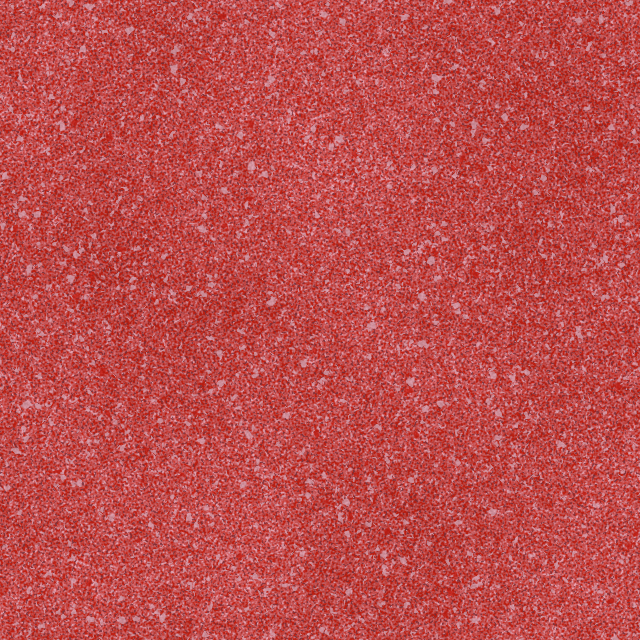
Write a Shadertoy shader that draws this texture.

```glsl
// Fine-grained red stone surface speckled with pale pink and deep red flecks.

const float TAU = 6.2831853;
const vec3 PALE_FLECK = vec3(0.82, 0.60, 0.65);
const vec3 RED_FLECK = vec3(0.75, 0.11, 0.07);
const vec3 PIT = vec3(0.49, 0.19, 0.23);

// Grain colours from deep red to pale pink, evenly spaced in grain tone
const vec3 GRAIN[6] = vec3[6](
    vec3(0.73, 0.12, 0.07), vec3(0.74, 0.23, 0.20), vec3(0.74, 0.29, 0.29),
    vec3(0.77, 0.36, 0.37), vec3(0.79, 0.45, 0.48), vec3(0.83, 0.59, 0.64));

// Integer hash giving two values in 0..1
vec2 hash2(vec2 cell, float seed) {
    uvec3 v = uvec3(ivec3(vec3(cell, seed)) + 4096);
    v = v * 1664525u + 1013904223u;
    v += v.yzx * v.zxy;
    v ^= v >> 16u;
    v += v.yzx * v.zxy;
    return vec2(v.xy >> 8u) / 16777216.0;
}

mat2 rotation(float angle) {
    float c = cos(angle), s = sin(angle);
    return mat2(c, s, -s, c);
}

float cornerSlope(vec2 cell, vec2 offset, float seed) {
    float angle = TAU * hash2(cell, seed).x;
    return dot(vec2(cos(angle), sin(angle)), offset);
}

float gradientNoise(vec2 p, float seed) {
    vec2 i = floor(p), f = fract(p);
    vec2 u = f * f * f * (f * (f * 6.0 - 15.0) + 10.0);
    vec2 e = vec2(0.0, 1.0);
    float low = mix(cornerSlope(i, f, seed), cornerSlope(i + e.yx, f - e.yx, seed), u.x);
    float high = mix(cornerSlope(i + e.xy, f - e.xy, seed), cornerSlope(i + 1.0, f - 1.0, seed), u.x);
    return mix(low, high, u.y);
}

// Two rotated layers, scaled to roughly unit deviation
float grainNoise(vec2 uv, float frequency, float seed) {
    float coarse = gradientNoise(rotation(0.4) * uv * frequency, seed);
    float fine = gradientNoise(rotation(1.1) * uv * frequency * 1.4, seed + 1.0);
    return (coarse + 0.8 * fine) / 0.28;
}

vec3 grainColour(float tone) {
    float x = clamp((tone + 1.7) / 0.74, 0.0, 4.999);
    int i = int(x);
    return mix(GRAIN[i], GRAIN[i + 1], fract(x));
}

// Coverage of scattered, randomly turned oval chips; radii are in cells
float flecks(vec2 uv, float cells, float share, vec2 radii, float softness, float seed) {
    vec2 p = uv * cells, home = floor(p);
    float cover = 0.0;
    for (int y = -1; y <= 1; y++)
    for (int x = -1; x <= 1; x++) {
        vec2 cell = home + vec2(x, y);
        vec2 pick = hash2(cell, seed), shape = hash2(cell, seed + 1.0);
        vec2 local = rotation(TAU * shape.x) * (p - cell - hash2(cell, seed + 2.0));
        float radius = mix(radii.x, radii.y, pick.y * pick.y);
        float d = length(local * vec2(0.85, mix(1.0, 2.0, shape.y))) - radius;
        float edge = softness * cells;
        cover = max(cover, step(pick.x, share) * (1.0 - smoothstep(-edge, edge, d)));
    }
    return cover;
}

void mainImage(out vec4 fragColor, in vec2 fragCoord) {
    vec2 uv = fragCoord / iResolution.y;
    float softness = max(0.0013, 0.65 / iResolution.y);

    // Base grain with broad drifts and small clumps of tone
    float drift = gradientNoise(uv * 3.0, 3.0) + 0.5 * gradientNoise(uv * 9.0, 4.0);
    float clumps = grainNoise(uv, 48.0, 5.0);
    float tone = 0.88 * grainNoise(uv, 215.0, 10.0) + 0.4 * drift + 0.24 * clumps - 0.28;
    vec3 colour = grainColour(tone);

    // Dark maroon pits and lit facets between the grains
    float relief = grainNoise(uv, 235.0, 20.0);
    colour = mix(colour, PIT, 0.8 * smoothstep(0.55, 2.0, relief));
    colour *= 1.015 - 0.02 * relief + 0.05 * drift + 0.012 * clumps;

    // Ragged chips scattered over the grain
    vec2 warp = vec2(gradientNoise(uv * 140.0, 30.0), gradientNoise(uv * 140.0, 31.0));
    vec2 ragged = uv + 0.0055 * warp;
    float red = flecks(ragged, 44.0, 0.09, vec2(0.08, 0.28), softness, 40.0);
    float small = flecks(ragged, 125.0, 0.20, vec2(0.20, 0.42), softness, 50.0);
    float large = flecks(ragged, 64.0, 0.16, vec2(0.17, 0.40), softness, 60.0);
    float mottle = 1.0 + 0.03 * tone;
    colour = mix(colour, RED_FLECK * mottle, 0.8 * red);
    colour = mix(colour, PALE_FLECK * mottle, 0.88 * max(small, large));

    fragColor = vec4(clamp(colour, 0.0, 1.0), 1.0);
}
```
